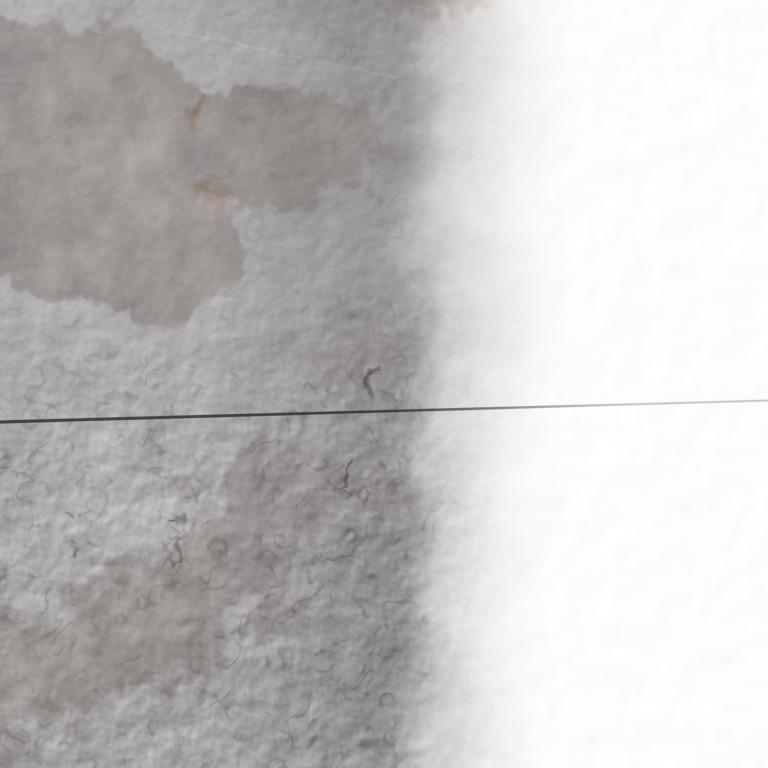
Write a Shadertoy shader that draws this texture.

```glsl
// Weathered plaster wall with stained patches, a thin seam and bright light from the right.

float hash21(vec2 p) {
    vec3 q = fract(p.xyx * vec3(0.1031, 0.1030, 0.0973));
    q += dot(q, q.yzx + 33.33);
    return fract((q.x + q.y) * q.z);
}

float valueNoise(vec2 p) {
    vec2 cell = floor(p), f = fract(p);
    f = f * f * (3.0 - 2.0 * f);
    float low = mix(hash21(cell), hash21(cell + vec2(1, 0)), f.x);
    float high = mix(hash21(cell + vec2(0, 1)), hash21(cell + vec2(1, 1)), f.x);
    return mix(low, high, f.y);
}

float fbm(vec2 p) {
    float sum = 0.0, gain = 0.5;
    for (int i = 0; i < 4; i++) {
        sum += gain * valueNoise(p);
        p = mat2(1.6, 1.2, -1.2, 1.6) * p + 17.3;
        gain *= 0.5;
    }
    return sum / 0.9375;
}

float ellipseDist(vec2 p, vec2 center, vec2 radius) {
    return (length((p - center) / radius) - 1.0) * min(radius.x, radius.y);
}

float segmentDist(vec2 p, vec2 a, vec2 b) {
    vec2 ab = b - a;
    return length(p - a - ab * clamp(dot(p - a, ab) / dot(ab, ab), 0.0, 1.0));
}

float spot(vec2 p, vec2 center, vec2 radius) {
    vec2 q = (p - center) / radius;
    return exp(-dot(q, q));
}

float stroke(float dist, float width, float soft) {
    return 1.0 - smoothstep(width, width + soft, dist);
}

// Light minus shadow across a bumpy surface lit from the upper left.
float relief(vec2 p, float scale) {
    vec2 q = p * scale;
    return fbm(q) - fbm(q + vec2(-0.30, 0.40));
}

// Short soft flakes: pieces of noise contours, stretched along a diagonal.
float flakes(vec2 p, float scale) {
    vec2 q = vec2(p.x + p.y, 1.4 * (p.y - p.x)) * scale;
    float ridge = abs(valueNoise(q) - 0.5);
    float gaps = smoothstep(0.50, 0.78, valueNoise(q * 0.8 + 41.0));
    return (1.0 - smoothstep(0.0, 0.17, ridge)) * gaps;
}

void mainImage(out vec4 fragColor, in vec2 fragCoord) {
    vec2 uv = fragCoord / iResolution.xy;
    float broad = fbm(uv * 6.0 + 3.0) - 0.5;
    float mottle = fbm(uv * 15.0 + 27.0) - 0.5;
    float rough = fbm(uv * 30.0 + 9.0) - 0.5;
    vec2 wobble = vec2(rough, fbm(uv * 30.0 + 60.0) - 0.5);
    vec2 fray = vec2(valueNoise(uv * 95.0), valueNoise(uv * 95.0 + 50.0)) - 0.5;
    vec2 p = uv + wobble * 0.055 + fray * 0.012;

    // Bare plaster, darker toward the shadow column
    vec3 color = vec3(0.680, 0.668, 0.685);
    color -= 0.085 * smoothstep(0.20, 0.51, uv.x);
    color -= 0.02 * smoothstep(0.45, 0.0, uv.y);
    color += broad * 0.06 + mottle * 0.09;

    // Upper stain: merged lobes
    float upper = ellipseDist(p, vec2(0.110, 0.785), vec2(0.175, 0.182));
    upper = min(upper, ellipseDist(p, vec2(0.0, 0.80), vec2(0.16, 0.168)));
    upper = min(upper, ellipseDist(p, vec2(0.365, 0.820), vec2(0.135, 0.068)));
    upper = min(upper, ellipseDist(p, vec2(0.205, 0.665), vec2(0.110, 0.092)));
    upper = min(upper, ellipseDist(p, vec2(0.320, 0.785), vec2(0.100, 0.058)));
    upper += mottle * 0.035;

    // Lower stain: a broken diagonal band
    float lower = segmentDist(p, vec2(-0.02, 0.095), vec2(0.22, 0.215)) - 0.070;
    lower = min(lower, segmentDist(p, vec2(0.25, 0.235), vec2(0.38, 0.37)) - 0.065);
    lower += mottle * 0.15;

    float upperMask = smoothstep(0.008, -0.008, upper) * (0.88 + 0.5 * mottle);
    float lowerMask = smoothstep(0.020, -0.022, lower) * mix(0.95, 0.55, smoothstep(0.2, 0.4, uv.x));
    float stain = clamp(max(upperMask, lowerMask), 0.0, 1.0);
    vec3 stainColor = vec3(0.605, 0.583, 0.570) + broad * 0.08 + mottle * 0.15 + rough * 0.11;
    stainColor -= 0.03 * smoothstep(0.18, 0.42, uv.x);
    color = mix(color, stainColor, stain);
    float rim = upperMask * exp(-abs(upper) * 60.0) + lowerMask * exp(-abs(lower) * 60.0);
    color -= rim * (0.7 + 2.0 * rough) * vec3(0.045, 0.050, 0.055);

    // Broken rust trail and soft brown spots
    float rustDist = min(segmentDist(p, vec2(0.255, 0.855), vec2(0.237, 0.80)),
                         segmentDist(p, vec2(0.237, 0.80), vec2(0.288, 0.73)));
    float rust = stroke(rustDist, 0.0, 0.022) * smoothstep(-0.22, 0.2, mottle + rough);
    color -= rust * vec3(0.06, 0.11, 0.15);
    float brown = spot(p, vec2(0.36, 0.205), vec2(0.028, 0.026))
                + 0.7 * spot(p, vec2(0.14, 0.235), vec2(0.022, 0.018))
                + 0.6 * spot(p, vec2(0.48, 0.36), vec2(0.035, 0.020))
                + 0.5 * spot(p, vec2(0.46, 0.535), vec2(0.045, 0.030));
    color -= brown * vec3(0.075, 0.09, 0.105);

    // Fine relief and flaking, strongest below the seam and around the center
    float flaky = 0.40 + 0.60 * smoothstep(0.70, 0.35, uv.y);
    flaky *= 1.0 - 0.4 * stain;
    color += relief(uv, 34.0) * 0.13 * flaky + relief(uv + 5.0, 75.0) * 0.20 * flaky;
    color -= flakes(uv + wobble * 0.03, 42.0) * flaky * vec3(0.085, 0.09, 0.095);

    // Broken cracks around the seam and the lower left
    float crack = segmentDist(p, vec2(0.49, 0.515), vec2(0.462, 0.43));
    crack = min(crack, segmentDist(p, vec2(0.458, 0.40), vec2(0.447, 0.355)));
    crack = min(crack, segmentDist(p, vec2(0.238, 0.33), vec2(0.232, 0.26)));
    crack = min(crack, segmentDist(p, vec2(0.195, 0.335), vec2(0.238, 0.325)));
    crack = min(crack, segmentDist(p, vec2(0.088, 0.335), vec2(0.100, 0.275)));
    color -= stroke(crack, 0.0, 0.007) * smoothstep(-0.2, 0.15, rough) * vec3(0.19, 0.20, 0.20);

    // Faint pale scratches
    float scratch = min(segmentDist(uv, vec2(0.53, 0.635), vec2(0.60, 0.57)),
                        segmentDist(uv + wobble * 0.01, vec2(0.20, 0.965), vec2(0.52, 0.90)));
    color += stroke(scratch, 0.0, 0.003) * 0.03;

    // Light washing in: quick onset, long tail, warm fringe
    float reach = uv.x + broad * 0.03 + mottle * 0.025 + rough * 0.02;
    reach -= 0.02 * smoothstep(0.5, 1.0, uv.y) + 0.03 * spot(uv, vec2(0.66, 0.57), vec2(0.12, 0.07));
    float shade = 1.0 - clamp((reach - 0.490) / 0.26, 0.0, 1.0);
    float light = (1.0 - pow(shade, 2.3)) * smoothstep(0.47, 0.57, reach);
    vec3 glow = vec3(0.994, 0.991, 0.986) + relief(uv, 30.0) * 0.03;
    color = mix(color, glow, light);
    color -= light * (1.0 - light) * vec3(0.0, 0.015, 0.045);
    color -= spot(p, vec2(0.58, 1.0), vec2(0.06, 0.018)) * vec3(0.10, 0.12, 0.14);

    // Seam, rising slightly and fading into the light
    float seamDist = abs(uv.y - (0.4505 + 0.028 * uv.x));
    float seam = stroke(seamDist, mix(0.0010, 0.0002, uv.x), 0.0022);
    float seamStrength = mix(0.85, 0.25, smoothstep(0.45, 0.85, uv.x));
    color = mix(color, vec3(0.19, 0.18, 0.19), seam * seamStrength);

    fragColor = vec4(clamp(color, 0.0, 1.0), 1.0);
}
```
